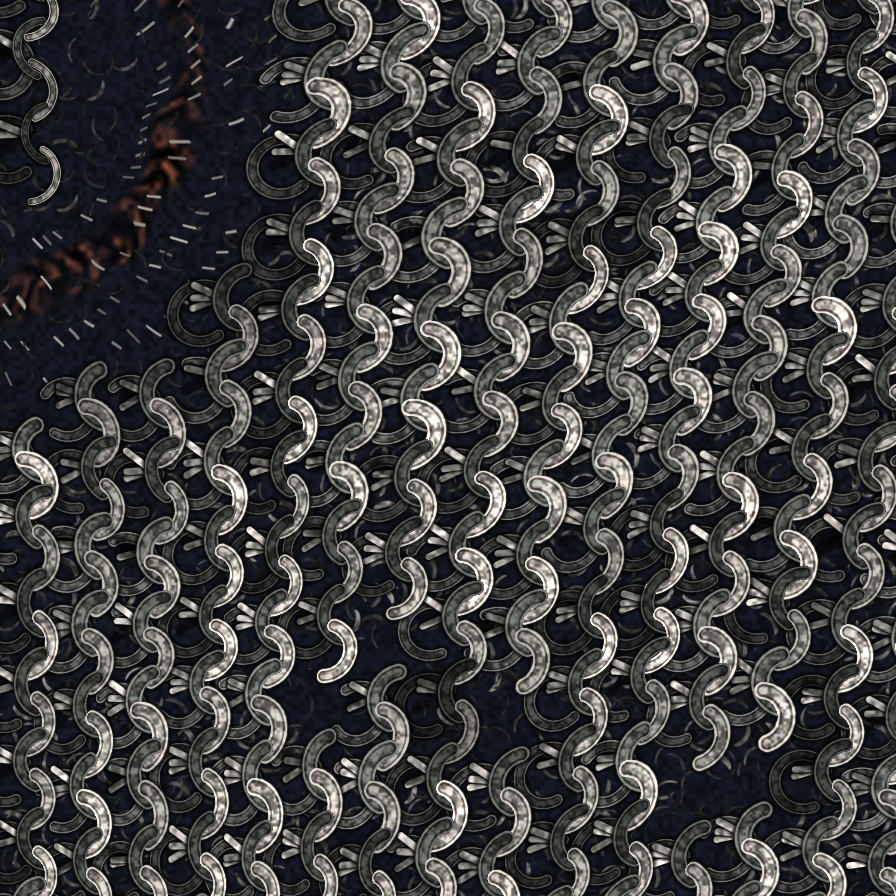
Reproduce this texture procedurally as a WebGL 2 fragment shader.

```glsl
#version 300 es
precision highp float;
// Worn chain mail: leaning columns of pale and dark half rings that weave over
// each other, with rivet tabs, backing rings and slivers of wire in the gaps.
// Torn holes and a dark collar with a rust braid and stitches break the mesh.
uniform vec2 u_resolution;
out vec4 outColor;

const vec2 PITCH = vec2(0.0728, 0.0875);   // column and row spacing
const float LEAN = 0.14;
const float RADIUS = 0.0308;
const float HALF_WIDTH = 0.0102;
const float SWAY = 0.0135;                 // ring centre offset from the column
const float SPAN = 1.28;                   // half angle of a visible arc
const vec2 COLLAR_CENTRE = vec2(0.0, 0.92);
const vec2 COLLAR_SIZE = vec2(0.36, 0.42);
const vec3 SHADE = vec3(0.07, 0.078, 0.118);
const vec3 BACK_STEEL = vec3(0.31, 0.31, 0.305);
const vec3 DARK_STEEL = vec3(0.32, 0.33, 0.31);
const vec3 PALE_STEEL = vec3(0.79, 0.755, 0.72);
const vec3 GLINT = vec3(0.9, 0.87, 0.84);
const vec3 RUST = vec3(0.44, 0.24, 0.17);

float hash(vec2 p) { return fract(sin(dot(p, vec2(127.1, 311.7))) * 43758.5453); }

float noise(vec2 p) {
  vec2 i = floor(p), f = fract(p);
  f = f * f * (3.0 - 2.0 * f);
  return mix(mix(hash(i), hash(i + vec2(1, 0)), f.x),
             mix(hash(i + vec2(0, 1)), hash(i + vec2(1, 1)), f.x), f.y);
}

float segment(vec2 p, vec2 a, vec2 b) {
  vec2 ab = b - a;
  return length(p - a - ab * clamp(dot(p - a, ab) / dot(ab, ab), 0.0, 1.0));
}

float fill(float d) { return clamp(0.5 - 0.6 * d * u_resolution.y, 0.0, 1.0); }

mat2 turn(float a) { return mat2(cos(a), -sin(a), sin(a), cos(a)); }

float hole(vec2 p, vec2 centre, vec2 size, float tilt) {
  return smoothstep(0.75, 1.2, length(turn(tilt) * (p - centre) / size));
}

// How much mail survives at a place, 0 to 1
float coverage(vec2 p) {
  float e = length((p - COLLAR_CENTRE) / COLLAR_SIZE) + 0.12 * (noise(p * 14.0) - 0.5);
  float mail = smoothstep(0.84, 1.16, e) + 0.65 * (1.0 - smoothstep(0.38, 0.5, e));
  return mail * hole(p, vec2(0.40, 0.225), vec2(0.09, 0.05), 0.15)
    * hole(p, vec2(0.54, 0.165), vec2(0.06, 0.025), 0.0) * hole(p, vec2(0.81, 0.095), vec2(0.12, 0.035), 0.4);
}

// One flat arc with grimy outline, pale rims and engraved face; higher arcs win
void paintArc(inout vec3 col, inout float top, vec2 p, vec2 d, float side, float span, float width, vec3 tint) {
  d.x *= side;
  float angle = clamp(atan(d.y, d.x), -span, span), height = sin(angle);
  if (height < top) return;
  float sd = length(d - RADIUS * vec2(cos(angle), sin(angle))) - width, inset = -sd / width;
  float pits = smoothstep(0.2, 0.8, 0.5 * noise(p * 150.0) + 0.5 * noise(p * 290.0));
  vec3 face = tint * (0.55 + 0.8 * pits) * mix(0.75, 1.08, abs(cos(angle)));
  face *= 1.0 - 0.45 * smoothstep(0.3, 0.45, inset) * (1.0 - smoothstep(0.5, 0.65, inset));
  face = mix(face, tint * 1.2 + 0.14, 0.7 * smoothstep(0.08, 0.18, inset) * (1.0 - smoothstep(0.25, 0.38, inset)));
  face *= 0.25 + 0.75 * smoothstep(0.0, 0.16, inset);
  col *= 1.0 - 0.6 * (1.0 - smoothstep(0.0, 0.005, sd));
  col = mix(col, face, fill(sd));
  if (sd < -1.0 / u_resolution.y) top = height;
}

// Rust braid and short pale stitches along the collar
void paintCollar(inout vec3 col, vec2 p) {
  vec2 r = (p - COLLAR_CENTRE) / COLLAR_SIZE;
  float e = length(r) + 0.08 * (noise(p * 22.0) - 0.5), a = atan(r.y, r.x);
  float strand = 0.5 + 0.5 * sin(a * 44.0 + abs(e - 0.58) * 70.0 + 3.0 * noise(p * 50.0));
  float band = 1.0 - smoothstep(0.025, 0.075, abs(e - 0.58));
  col = mix(col, RUST * strand * 1.5 * noise(p * 130.0), band * noise(p * 35.0));
  for (int k = 0; k < 4; k++) {
    float ring = 0.48 + 0.12 * float(k), seed = hash(vec2(floor(a * 14.0), ring));
    vec2 t = vec2((fract(a * 14.0) - 0.5) * ring / 36.0, (e - ring) * 0.39);
    float tick = segment(t, vec2(-0.004, -0.006), vec2(0.004 * seed, 0.006)) - 0.0014;
    col = mix(col, GLINT * (0.2 + 0.6 * seed), fill(tick) * step(0.35, seed));
  }
}

// Loose slivers of wire scattered on a fine grid
void paintSlivers(inout vec3 col, vec2 p) {
  float amount = 0.25 + 0.75 * coverage(p);
  for (int k = 0; k < 18; k++) {
    vec2 id = floor(p * 32.0) + vec2(k % 3, (k / 3) % 3) - 1.0;
    float s = hash(id + float(k / 9) * 71.0), f = hash(id + 19.0 + float(k / 9));
    vec2 d = turn(s * 6.28) * (p - (id + vec2(f, s)) / 32.0);
    d.y += 30.0 * d.x * d.x;
    float sd = segment(d, vec2(-0.012, 0.0), vec2(0.012, 0.0)) - 0.0012 - 0.003 * s * f;
    col = mix(col, mix(BACK_STEEL * 0.4, GLINT * 0.7, f * f) * (0.5 + noise(p * 210.0)), fill(sd) * step(f, amount * 0.85));
  }
}

void main() {
  vec2 p = gl_FragCoord.xy / u_resolution;
  vec3 col = SHADE * (0.6 + 0.8 * noise(p * 190.0));
  paintCollar(col, p);
  paintSlivers(col, p);
  // Lean and sag of the mesh
  vec2 q = p - vec2(LEAN * (p.y - 0.5) * smoothstep(-0.1, 0.6, p.x), 0.0);
  q = (q + 0.018 * (vec2(noise(p * 5.0), noise(p * 5.0 + 31.0)) - 0.5)) / PITCH;
  float thin = mix(0.5, 1.0, step(0.65, length((p - COLLAR_CENTRE) / COLLAR_SIZE)));
  // Layers from back to front: backing rings, rivet tabs, woven arcs
  for (int layer = 0; layer < 3; layer++) {
    float top = -2.0;
    for (int k = 0; k < 9; k++) {
      float column = floor(q.x) + float(k % 3 - 1), phase = 0.4 * hash(vec2(column, 3.0));
      vec2 id = vec2(column, floor(q.y + phase) + float(k / 3 - 1)), cell = id + vec2(0.5, 0.25 - phase);
      float s = hash(id), s2 = hash(id + 57.0), cover = coverage(cell * PITCH + vec2(LEAN * (cell.y * PITCH.y - 0.5), 0.0));
      if (cover < 0.1 + 0.4 * s2) continue;
      vec2 d = (q - cell) * PITCH + 0.008 * (vec2(s, s2) - 0.5);
      float light = mix(0.45, 1.0, min(cover, 1.0));
      if (layer == 0) {
        vec2 b = turn(s2 - 0.5) * (d + vec2(0.5, -0.3) * PITCH);
        paintArc(col, top, p, b, s > 0.5 ? 1.0 : -1.0, 2.3, 0.007, BACK_STEEL * light * (0.5 + 0.8 * s));
      } else if (layer == 1) {
        for (int n = 0; n < 3; n++) {
          float f = hash(id + 11.0 * float(n + 1));
          vec2 tip = vec2(-0.02, 0.013 * float(n - 1) + 0.014 * (f - 0.5));
          float sd = segment(d + vec2(0.026, -0.5 * PITCH.y), vec2(0.008, 0.0), tip) - 0.0048;
          vec3 tab = mix(DARK_STEEL, GLINT, f) * light * (0.5 + 0.9 * noise(p * 190.0));
          col *= 1.0 - 0.5 * (1.0 - smoothstep(0.0, 0.004, sd));
          col = mix(col, tab * smoothstep(0.0, -0.002, sd), fill(sd) * step(0.2, f));
        }
      } else {
        float width = HALF_WIDTH * thin * (0.86 + 0.24 * s);
        vec3 pale = mix(DARK_STEEL, PALE_STEEL, 0.4 + 0.7 * s2) * light;
        paintArc(col, top, p, turn(0.5 * (s - 0.5)) * (d + vec2(SWAY, 0.0)), 1.0, SPAN + 0.3 * (s2 - 0.5), width, pale);
        paintArc(col, top, p, turn(0.4 * (s2 - 0.5)) * (d - vec2(SWAY, 0.5 * PITCH.y)), -1.0, SPAN, width, DARK_STEEL * light * (0.65 + 0.6 * s));
      }
    }
  }
  outColor = vec4(col, 1.0);
}
```
